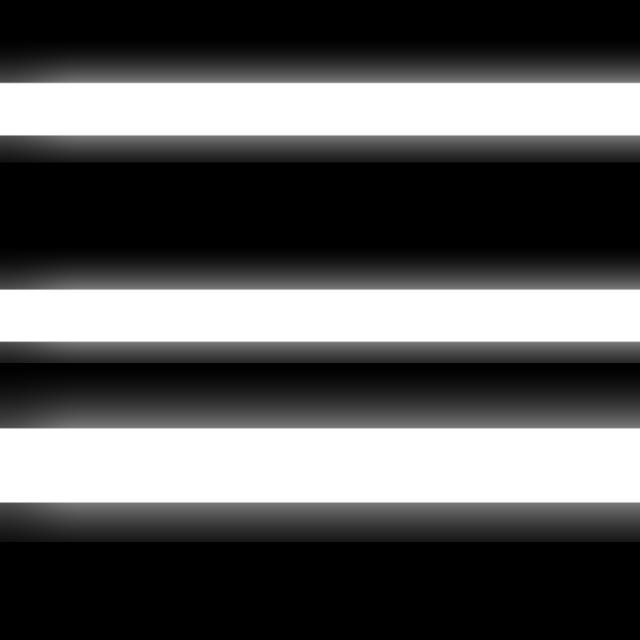
Reproduce this background procedurally as a WebGL 1 fragment shader.

```glsl
precision highp float;

uniform vec2 u_resolution;

// Each stripe: bottom edge, top edge, height where its lower glow is cut
const vec3 UPPER_STRIPE = vec3(0.7884, 0.8704, 0.7461);
const vec3 MIDDLE_STRIPE = vec3(0.4661, 0.5475, 0.4329);
const vec3 LOWER_STRIPE = vec3(0.2148, 0.3307, 0.1530);

const float GLOW_LEVEL = 0.48;    // grey right beside a stripe
const float GLOW_REACH = 0.88;    // glow length per stripe height
const float GLOW_FALLOFF = 1.8;
const float EDGE_SOFTNESS = 0.0018;
const float CUT_SOFTNESS = 0.0008;
const float SIDE_LEVEL = 0.65;    // glow strength at the left border
const float SIDE_WIDTH = 0.13;

// Coverage above a horizontal edge, never sharper than one pixel
float above(float edge, float y, float softness) {
  float halfWidth = max(softness, 0.5 / u_resolution.y);
  return smoothstep(edge - halfWidth, edge + halfWidth, y);
}

// White stripe with a fading glow on both sides
float stripe(vec3 shape, float y, float glowStrength) {
  float core = above(shape.x, y, EDGE_SOFTNESS)
             * (1.0 - above(shape.y, y, EDGE_SOFTNESS));
  float gap = max(max(shape.x - y, y - shape.y), 0.0);
  float reach = GLOW_REACH * (shape.y - shape.x);
  float glow = pow(max(1.0 - gap / reach, 0.0), GLOW_FALLOFF);
  glow *= GLOW_LEVEL * glowStrength * above(shape.z, y, CUT_SOFTNESS);
  return mix(glow, 1.0, core);
}

void main() {
  vec2 uv = gl_FragCoord.xy / u_resolution;

  // The glow dims toward the left border
  float side = mix(SIDE_LEVEL, 1.0, smoothstep(0.0, SIDE_WIDTH, uv.x));

  float light = stripe(UPPER_STRIPE, uv.y, side);
  light = max(light, stripe(MIDDLE_STRIPE, uv.y, side));
  light = max(light, stripe(LOWER_STRIPE, uv.y, side));

  gl_FragColor = vec4(vec3(light), 1.0);
}
```
